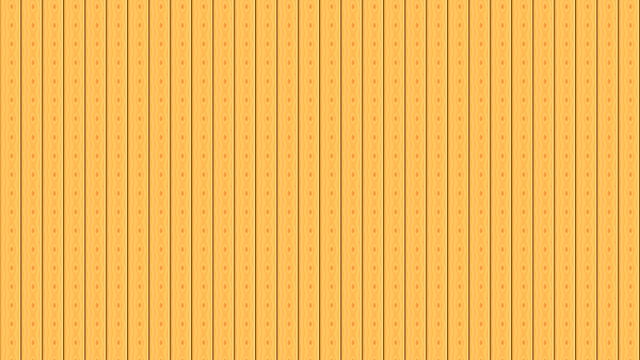
Write a Shadertoy shader that draws this texture.

```glsl
const vec2 REPEATS = vec2(30.0, 19.286);   // planks across, knots down
const vec2 KNOT_PHASE = vec2(0.55, 0.93);  // knot position inside a cell
const float CELL_ASPECT = 0.875;           // cell height over width
const float GRAIN_RINGS = 6.0;             // grain lines per plank width
const float GRAIN_BEND = 0.028;            // how far grain swells at knots
const float GRAIN_BIAS = 0.42;             // higher gives thinner grain
const vec2 KNOT_RADIUS = vec2(0.075, 0.13);

// Bands beside each seam, as start and end in plank widths
const vec2 HIGHLIGHT_BAND = vec2(-0.110, -0.045);
const vec2 SEAM_BAND = vec2(-0.045, 0.0);
const vec2 SHADE_BAND = vec2(0.0, 0.03);

const vec3 WOOD = vec3(1.00, 0.78, 0.37);
const vec3 GRAIN = vec3(1.00, 0.72, 0.32);
const vec3 KNOT = vec3(0.98, 0.61, 0.24);
const vec3 KNOT_CORE = vec3(0.88, 0.48, 0.18);
const vec3 HIGHLIGHT = vec3(0.99, 0.88, 0.45);
const vec3 SEAM = vec3(0.48, 0.28, 0.14);
const vec3 SHADE = vec3(0.82, 0.55, 0.24);
const float PI = 3.14159;

// Share of a pixel of the given width that lies inside a band
float bandCoverage(float x, vec2 band, float pixel) {
    float left = max(x - 0.5 * pixel, band.x);
    float right = min(x + 0.5 * pixel, band.y);
    return clamp((right - left) / pixel, 0.0, 1.0);
}

// Smooth mask of an ellipse centred on the origin
float ellipseMask(vec2 p, vec2 radius, float pixel) {
    float d = (length(p / radius) - 1.0) * min(radius.x, radius.y);
    return 1.0 - smoothstep(-0.5 * pixel, 0.5 * pixel, d);
}

// Vertical grain that closes into ovals around the knots
float grainMask(vec2 p, float pixel) {
    float phase = PI * p.y / CELL_ASPECT;
    float x = p.x + 0.012 * sin(2.0 * phase);
    float swell = GRAIN_BEND * sin(phase) * sin(phase);
    float ring = sqrt(x * x + swell);
    float wave = cos(2.0 * PI * GRAIN_RINGS * ring);
    float soft = 0.15 + 0.7 * PI * GRAIN_RINGS * pixel;
    return smoothstep(-soft, soft, wave - GRAIN_BIAS);
}

void mainImage(out vec4 fragColor, in vec2 fragCoord) {
    vec2 cell = fragCoord / iResolution.xy * REPEATS;
    float pixel = REPEATS.x / iResolution.x;

    // Coordinates around the nearest knot and the nearest seam
    vec2 p = fract(cell - KNOT_PHASE + 0.5) - 0.5;
    p.y *= CELL_ASPECT;
    float seamX = fract(cell.x + 0.5) - 0.5;

    // Wood and knots
    vec3 color = mix(WOOD, GRAIN, grainMask(p, pixel));
    color = mix(color, KNOT, 0.75 * ellipseMask(p, KNOT_RADIUS, pixel));
    color = mix(color, KNOT_CORE, 0.6 * ellipseMask(p, 0.4 * KNOT_RADIUS, pixel));

    // Plank edges, blended by the area each band covers
    float highlight = bandCoverage(seamX, HIGHLIGHT_BAND, pixel);
    float seam = bandCoverage(seamX, SEAM_BAND, pixel);
    float shade = bandCoverage(seamX, SHADE_BAND, pixel);
    color *= 1.0 - highlight - seam - shade;
    color += HIGHLIGHT * highlight + SEAM * seam + SHADE * shade;

    fragColor = vec4(color, 1.0);
}
```
